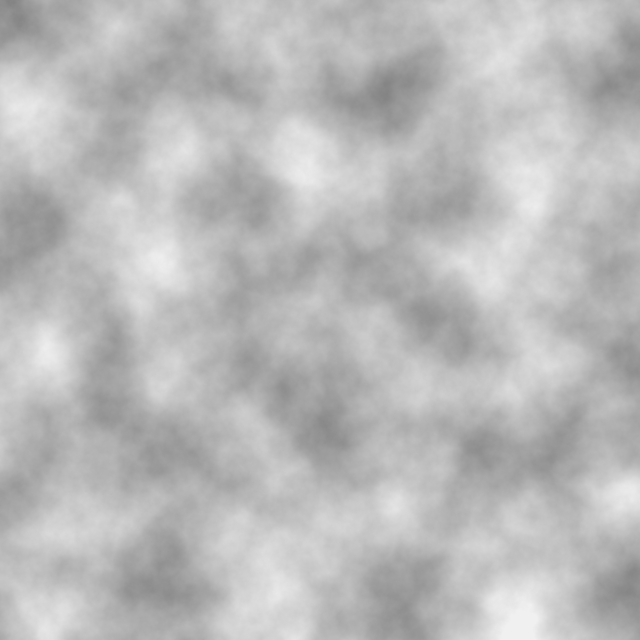
A Shadertoy shader for this texture:

```glsl
const float CLOUD_CELLS = 5.2;   // largest noise cells across the canvas
const int   OCTAVES = 7;
const float GAIN = 0.5;          // amplitude ratio between octaves
const float MEAN_GREY = 0.725;
const float CONTRAST = 0.29;
const vec2  GREY_RANGE = vec2(0.46, 0.94);
const vec2  FIELD_OFFSET = vec2(17.3, 41.7);
const mat2  OCTAVE_TURN = mat2(1.6, 1.2, -1.2, 1.6); // doubles and rotates
const float TAU = 6.2831853;

// Unit gradient at a lattice point, from an integer hash
vec2 latticeGradient(vec2 cell) {
    uvec2 q = uvec2(ivec2(cell)) * uvec2(1597334673u, 3812015801u);
    uint h = q.x ^ q.y;
    h = (h ^ (h >> 16)) * 2146121005u;
    h = (h ^ (h >> 15)) * 2221713035u;
    h ^= h >> 16;
    float angle = TAU * float(h >> 8) / 16777216.0;
    return vec2(cos(angle), sin(angle));
}

// Gradient noise with quintic easing
float gradientNoise(vec2 p) {
    vec2 cell = floor(p);
    vec2 f = p - cell;
    vec2 ease = f * f * f * (f * (f * 6.0 - 15.0) + 10.0);
    vec2 right = vec2(1.0, 0.0);
    vec2 up = vec2(0.0, 1.0);
    float a = dot(latticeGradient(cell), f);
    float b = dot(latticeGradient(cell + right), f - right);
    float c = dot(latticeGradient(cell + up), f - up);
    float d = dot(latticeGradient(cell + 1.0), f - 1.0);
    return mix(mix(a, b, ease.x), mix(c, d, ease.x), ease.y);
}

// Octaves summed from broad clouds to fine mottling
float cloudField(vec2 p) {
    float sum = 0.0;
    float amplitude = 1.0;
    for (int i = 0; i < OCTAVES; i++) {
        sum += amplitude * gradientNoise(p);
        p = OCTAVE_TURN * p + FIELD_OFFSET;
        amplitude *= GAIN;
    }
    return sum;
}

void mainImage(out vec4 fragColor, in vec2 fragCoord) {
    vec2 uv = fragCoord / iResolution.y;
    float cloud = cloudField(uv * CLOUD_CELLS + FIELD_OFFSET);
    float grey = clamp(MEAN_GREY + CONTRAST * cloud, GREY_RANGE.x, GREY_RANGE.y);
    fragColor = vec4(vec3(grey), 1.0);
}
```
